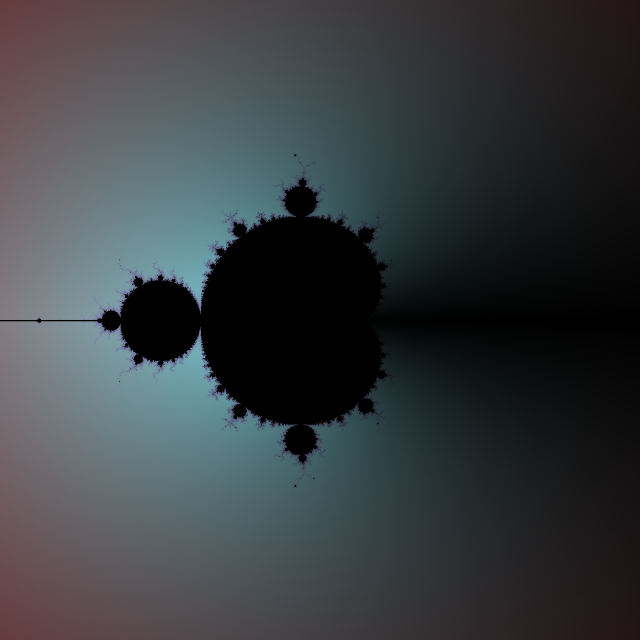
Give the GLSL for this background, as a WebGL 2 fragment shader.

```glsl
#version 300 es
precision highp float;
// Draws a black Mandelbrot set in a teal-to-red haze that darkens toward the right.

uniform vec2 u_resolution;
out vec4 outColor;

const float VIEW_SPAN = 4.0;                      // width of the complex plane shown
const vec2 VIEW_CENTER = vec2(-0.0039, 0.0039);
const int MAX_STEPS = 110;
const float ESCAPE_RADIUS_SQ = 16.0;
const int SAMPLES = 2;                            // antialiasing grid per side

const vec3 INNER_TEAL = vec3(0.49, 0.76, 0.80);
const vec3 OUTER_RED = vec3(0.53, 0.31, 0.32);
const vec3 FILAMENT_VIOLET = vec3(0.46, 0.42, 0.64);
const float TEAL_RADIUS = 0.7;
const float RED_RADIUS = 2.83;
const vec2 FILAMENT_STEPS = vec2(12.0, 36.0);     // escape counts where violet fades in
const float FILAMENT_STRENGTH = 0.75;

const float NEEDLE_TIP = -1.3;                    // real-axis spike starts left of here
const float NEEDLE_HALF_WIDTH = 0.004;
const float PI = 3.14159265;

// Number of steps before the orbit of c escapes, or MAX_STEPS inside the set.
int escapeSteps(vec2 c) {
    vec2 z = vec2(0.0);
    for (int i = 0; i < MAX_STEPS; i++) {
        z = vec2(z.x * z.x - z.y * z.y, 2.0 * z.x * z.y) + c;
        if (dot(z, z) > ESCAPE_RADIUS_SQ) return i;
    }
    return MAX_STEPS;
}

// Hue follows the radius, brightness follows the angle from the positive real axis.
vec3 haze(vec2 c) {
    float radial = clamp((length(c) - TEAL_RADIUS) / (RED_RADIUS - TEAL_RADIUS), 0.0, 1.0);
    float brightness = abs(atan(c.y, c.x)) / PI;
    return mix(INNER_TEAL, OUTER_RED, radial) * brightness;
}

vec3 shade(vec2 c) {
    int steps = escapeSteps(c);
    if (steps == MAX_STEPS) return vec3(0.0);
    float filament = smoothstep(FILAMENT_STEPS.x, FILAMENT_STEPS.y, float(steps));
    float brightness = abs(atan(c.y, c.x)) / PI;
    return mix(haze(c), FILAMENT_VIOLET * brightness, filament * FILAMENT_STRENGTH);
}

void main() {
    float side = min(u_resolution.x, u_resolution.y);
    float pixel = VIEW_SPAN / side;
    vec2 c = (gl_FragCoord.xy - 0.5 * u_resolution) * pixel + VIEW_CENTER;

    // Average a small grid of samples
    vec3 color = vec3(0.0);
    for (int j = 0; j < SAMPLES; j++) {
        for (int i = 0; i < SAMPLES; i++) {
            vec2 offset = (vec2(i, j) + 0.5) / float(SAMPLES) - 0.5;
            color += shade(c + offset * pixel);
        }
    }
    color /= float(SAMPLES * SAMPLES);

    // Thin needle along the negative real axis
    float needle = clamp((NEEDLE_HALF_WIDTH - abs(c.y)) / pixel + 0.5, 0.0, 1.0);
    color *= 1.0 - needle * step(c.x, NEEDLE_TIP);

    outColor = vec4(color, 1.0);
}
```
